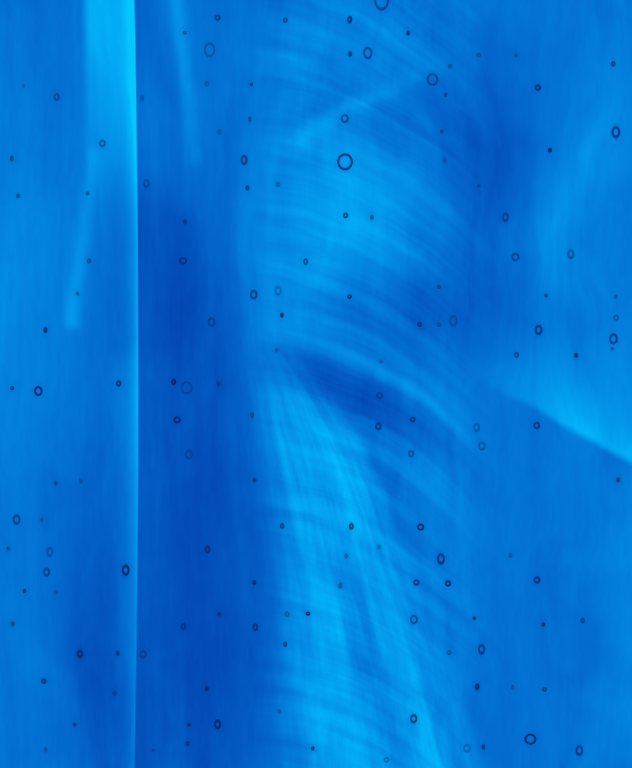
Give the GLSL for this texture, as a Shadertoy shader.

```glsl
float hash(vec2 cell, float seed) {
    uvec3 v = uvec3(ivec3(ivec2(cell) + 512, int(seed)));
    uint h = v.x * 1597334677u ^ v.y * 3812015801u ^ v.z * 2798796415u;
    h = (h ^ (h >> 16)) * 2246822519u;
    h = (h ^ (h >> 13)) * 3266489917u;
    return float((h ^ (h >> 16)) >> 8) / 16777216.0;
}

float noise(vec2 p, float seed) {
    vec2 i = floor(p), f = p - i;
    f = f * f * f * (f * (f * 6.0 - 15.0) + 10.0);
    float low = mix(hash(i, seed), hash(i + vec2(1, 0), seed), f.x);
    float high = mix(hash(i + vec2(0, 1), seed), hash(i + vec2(1, 1), seed), f.x);
    return mix(low, high, f.y);
}

// Layered noise centred on zero
float fbm(vec2 p, float seed) {
    float sum = 0.0, amp = 0.5;
    for (int i = 0; i < 5; i++) {
        sum += amp * (noise(p, seed + float(i)) - 0.5);
        p = mat2(1.8, 0.5, -0.5, 1.8) * p;
        amp *= 0.52;
    }
    return sum;
}

float blob(vec2 p, vec2 centre, vec2 radius) {
    vec2 q = (p - centre) / radius;
    return exp(-dot(q, q));
}

// Crisp on the negative side, fading slowly on the positive one
float veil(float d, float edge, float fade) {
    return smoothstep(-edge, edge, d) * exp(-max(d, 0.0) / fade);
}

// Soft glow around a slanted line segment
float wisp(vec2 p, vec2 a, vec2 b, float width) {
    vec2 ab = b - a;
    float t = clamp(dot(p - a, ab) / dot(ab, ab), 0.0, 1.0);
    float d = length(p - a - t * ab) / width;
    return exp(-d * d) * (1.0 - 0.6 * t);
}

// Tall bands and clouds of the upper half and the sides
float clouds(vec2 p) {
    float tone = 0.16 * blob(p, vec2(0.46, 0.72), vec2(0.09, 0.11));
    tone += 0.07 * blob(p, vec2(0.44, 0.97), vec2(0.09, 0.10));
    tone += 0.10 * blob(p, vec2(0.72, 0.72), vec2(0.06, 0.10));
    tone += 0.08 * blob(p, vec2(0.78, 0.85), vec2(0.04, 0.10));
    tone += 0.07 * blob(p, vec2(0.57, 0.32), vec2(0.07, 0.16));
    tone += 0.08 * blob(p, vec2(0.82, 0.22), vec2(0.05, 0.22));
    tone += 0.09 * blob(p, vec2(0.02, 0.62), vec2(0.07, 0.30));
    tone -= 0.13 * blob(p, vec2(0.63, 0.80), vec2(0.06, 0.14));
    tone -= 0.08 * blob(p, vec2(0.62, 0.60), vec2(0.12, 0.06));
    tone -= 0.14 * blob(p, vec2(0.12, 0.10), vec2(0.05, 0.30));
    tone -= 0.16 * blob(p, vec2(0.25, 0.22), vec2(0.075, 0.36));
    tone -= 0.07 * blob(p, vec2(0.23, 0.62), vec2(0.06, 0.20));
    tone += 0.11 * wisp(p, vec2(0.41, 0.82), vec2(0.58, 0.93), 0.016);
    tone += 0.16 * wisp(p, vec2(0.235, 1.05), vec2(0.25, 0.80), 0.012);
    tone += 0.12 * wisp(p, vec2(0.09, 0.58), vec2(0.12, 0.80), 0.011);
    return tone;
}

// Plume and arcs fanning out from one point
float fan(vec2 p, vec2 root) {
    vec2 d = vec2(p.x - root.x, root.y - p.y);
    float reach = 0.26 * pow(max(d.y, 0.0) / 0.57, 0.6);
    float across = (d.x - 0.04 * d.y) / (reach + 0.02);
    float inside = smoothstep(0.0, 0.3, across) * smoothstep(1.12, 0.9, across);
    float strands = fbm(vec2(across * 11.0, d.y * 5.0), 31.0);
    float tone = inside * smoothstep(0.0, 0.2, d.y) * (0.12 + 0.28 * strands);
    tone += 0.08 * veil(reach - d.x, 0.004, 0.03) * smoothstep(0.0, 0.1, d.y);

    float along = smoothstep(0.0, 0.08, d.x) * smoothstep(0.36, 0.22, d.x);
    float arc = 1.6 * d.x * d.x - d.y;
    tone += along * (0.15 * veil(arc + 0.025, 0.012, 0.035) - 0.10 * blob(vec2(arc, 0), vec2(-0.06, 0), vec2(0.035, 1)));
    tone += along * 0.16 * fbm(vec2(arc * 60.0, d.x * 5.0), 41.0);

    // Bright wedge resting on a falling edge at the right
    float rise = p.y - 0.50 + 0.52 * (p.x - 0.63);
    tone += 0.24 * veil(rise, 0.008, 0.10) * smoothstep(0.60, 0.77, p.x);
    return tone;
}

// Straight ridge: bright on its left, cut off sharply on its right
float ridge(vec2 p) {
    float d = 0.175 + 0.02 * p.y * (1.0 - p.y) - p.x;
    float glow = veil(d, 0.0015, 0.009) * mix(0.13, 0.32, smoothstep(0.05, 0.6, p.y));
    float band = smoothstep(-0.001, 0.003, d) * smoothstep(0.072, 0.058, d);
    return glow + 0.19 * band * smoothstep(0.66, 1.0, p.y) - 0.06 * veil(-d, 0.0015, 0.03);
}

// Scattered dark bubbles, one at most per cell
float bubbles(vec2 p, float size, float share, vec2 radii, float pixel, float seed) {
    vec2 cell = floor(p / size);
    vec2 spot = 0.25 + 0.5 * vec2(hash(cell, seed), hash(cell, seed + 1.0));
    vec2 q = p - (cell + spot) * size;
    q.y /= mix(0.9, 1.5, hash(cell, seed + 2.0));
    float radius = mix(radii.x, radii.y, pow(hash(cell, seed + 3.0), 2.0));
    float wall = abs(length(q) - radius);
    float line = smoothstep(0.0011 + pixel, 0.0004, wall);
    float halo = 0.2 * exp(-wall / 0.003);
    float strength = mix(0.35, 1.0, hash(cell, seed + 4.0));
    return step(hash(cell, seed + 5.0), share) * strength * max(line, halo);
}

vec3 blueGlass(float tone) {
    float t = tone - 0.29;
    return vec3(0.01 + 0.03 * max(t - 0.3, 0.0), tone, min(0.71 + 0.8 * t - 0.37 * t * t, 1.0));
}

void mainImage(out vec4 fragColor, in vec2 fragCoord) {
    float pixel = 1.0 / iResolution.y;
    vec2 p = fragCoord * pixel;

    // Flow warp, weak beside the ridge and stronger to the right
    vec2 warp = vec2(fbm(p * vec2(5.0, 3.0), 3.0), fbm(p * vec2(4.0, 5.0), 13.0));
    vec2 q = p + warp * mix(0.03, 0.12, smoothstep(0.2, 0.5, p.x));

    float tone = 0.455 + clouds(q) + fan(mix(p, q, 0.3), vec2(0.31, 0.585)) + ridge(p);
    tone += 0.15 * fbm(q * vec2(13.0, 3.0) + 2.0 * warp, 51.0);
    tone += 0.06 * fbm(q * vec2(70.0, 5.0), 61.0);
    tone += 0.025 * fbm(p * vec2(220.0, 60.0), 71.0);
    vec3 color = blueGlass(clamp(tone, 0.24, 0.78));

    // Seeds trapped in the glass
    float dark = bubbles(p, 0.043, 0.28, vec2(0.001, 0.004), pixel, 81.0);
    dark = max(dark, bubbles(p + 0.02, 0.11, 0.25, vec2(0.003, 0.011), pixel, 91.0));
    fragColor = vec4(mix(color, vec3(0.01, 0.10, 0.38), 0.8 * dark), 1.0);
}
```
